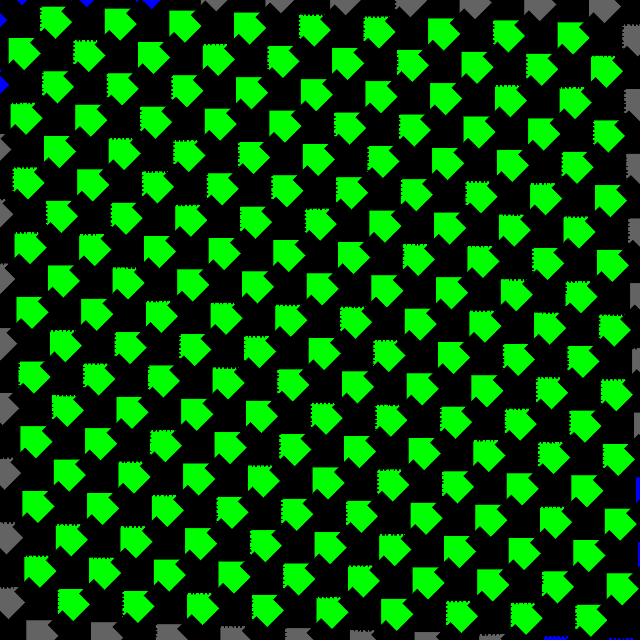
Reproduce this pattern procedurally as a WebGL 2 fragment shader.

```glsl
#version 300 es
precision highp float;
// Staggered field of block arrows pointing to the upper left, on black.
// Diagonal axes turn the slightly sheared lattice into a rectangular grid;
// hashed teeth roughen some head edges, and arrows cut by the border change colour.

uniform vec2 u_resolution;
out vec4 outColor;

const vec3 BACKGROUND = vec3(0.0);
const vec3 WHOLE_COLOR = vec3(0.0, 1.0, 0.0);
const vec3 CUT_COLOR = vec3(0.39);
const vec3 SLIVER_COLOR = vec3(0.0, 0.0, 1.0);

const vec2 FIRST_TIP = vec2(0.0625, 0.0104);  // measured from the upper left
const vec2 PITCH = vec2(0.07366, 0.06931);    // along and across the arrows
const float CELL_PAD = 0.008;                 // free space ahead of each tip

const float HEAD_DEPTH = 0.0286;
const float SHAFT_START = 0.020;
const float SHAFT_HALF = 0.0184;
const float ARROW_LENGTH = 0.0526;

const float TOOTH_SPACING = 0.0065;
const float TOOTH_DEPTH = 0.0024;
const float WORN_SHARE = 0.36;

const float CENTER_OFFSET = 0.0214;           // tip to middle, on both axes
const float CUT_LIMIT = -0.018;               // middle relative to the border
const float SLIVER_LIMIT = 0.0136;

float hash(vec2 cell) {
    vec3 q = fract(vec3(cell.xyx) * 0.1031);
    q += dot(q, q.yzx + 33.33);
    return fract((q.x + q.y) * q.z);
}

// Its own inverse: swaps canvas axes and diagonal axes.
vec2 diagonal(vec2 p) {
    return vec2(p.x + p.y, p.x - p.y) * 0.70710678;
}

// Depth of the gaps between teeth along one head edge.
float edgeWear(float along, vec2 id, float seed) {
    if (hash(id + seed) > WORN_SHARE) return 0.0;
    float position = along / TOOTH_SPACING;
    float tooth = floor(position);
    float halfWidth = mix(0.08, 0.42, hash(id * 7.0 + vec2(tooth, seed)));
    float gap = smoothstep(0.0, 0.08, abs(fract(position) - 0.5) - halfWidth);
    return TOOTH_DEPTH * gap;
}

// Signed distance bound to an arrow with its tip at the origin.
float arrowDistance(vec2 p, vec2 id) {
    vec2 axis = diagonal(p);
    vec2 wear = vec2(edgeWear(p.y, id, 17.0), edgeWear(p.x, id, 53.0));
    vec2 edges = wear - p;
    float head = max(max(edges.x, edges.y), axis.x - HEAD_DEPTH);
    float shaft = max(abs(axis.y) - SHAFT_HALF,
                      max(axis.x - ARROW_LENGTH, SHAFT_START - axis.x));
    // Worn edges also trim the shaft where it meets the head.
    shaft = max(shaft, max(edges.x, edges.y));
    return min(head, shaft);
}

// Colour by how far the arrow's middle lies beyond the nearest border.
vec3 arrowColor(vec2 tip) {
    vec2 fromCenter = abs(tip + CENTER_OFFSET - 0.5);
    float outside = max(fromCenter.x, fromCenter.y) - 0.5;
    if (outside > SLIVER_LIMIT) return SLIVER_COLOR;
    return outside > CUT_LIMIT ? CUT_COLOR : WHOLE_COLOR;
}

void main() {
    vec2 p = gl_FragCoord.xy / u_resolution;
    p.y = 1.0 - p.y;

    // Locate the lattice cell and the tip of its arrow.
    vec2 axis = diagonal(p - FIRST_TIP);
    vec2 id = floor((axis + vec2(CELL_PAD, 0.5 * PITCH.y)) / PITCH);
    vec2 tip = FIRST_TIP + diagonal(id * PITCH);

    // Fill with a one-pixel soft edge.
    float softness = 0.5 / min(u_resolution.x, u_resolution.y);
    float d = arrowDistance(p - tip, id + 40.0);
    float coverage = 1.0 - smoothstep(-softness, softness, d);
    outColor = vec4(mix(BACKGROUND, arrowColor(tip), coverage), 1.0);
}
```
